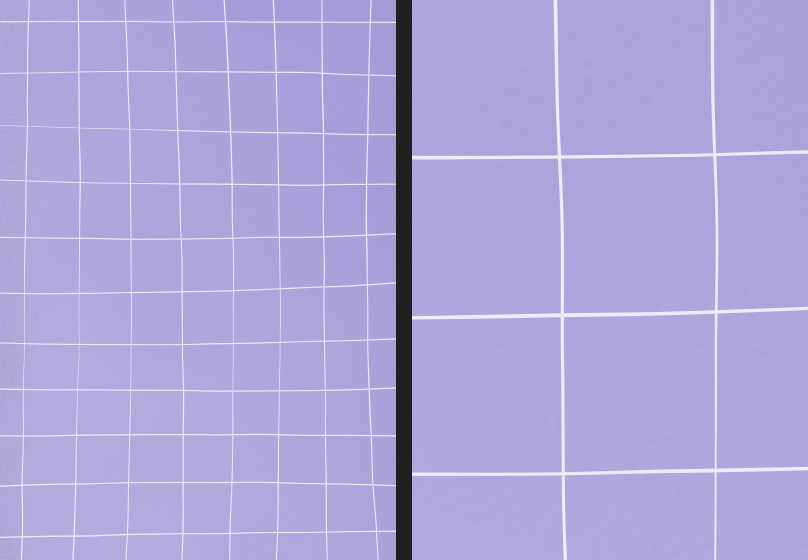
Left: the whole. Right: its middle third, enlarged.
Give the GLSL for this pattern, as a Shadertoy shader.

```glsl
// Lavender paper ruled with a wobbly, hand-drawn white grid of 8 by 11 lines.
// Each line is a base position plus a quadratic bend that depends on its index;
// noise adds tremor, uneven stroke weight and an embossed paper grain.

const vec2 PAGE = vec2(544.0, 768.0);   // design units, independent of pixels
const int COLUMNS = 8;
const int ROWS = 11;
const vec3 PAPER_LIGHT = vec3(0.702, 0.676, 0.870);
const vec3 PAPER_DARK = vec3(0.648, 0.606, 0.848);
const vec3 PAPER_GREY = vec3(0.672, 0.652, 0.832);
const vec3 INK = vec3(0.935, 0.92, 0.975);

float hash(vec2 p) {
    vec3 q = fract(p.xyx * vec3(0.1031, 0.103, 0.0973));
    q += dot(q, q.yzx + 33.33);
    return fract((q.x + q.y) * q.z);
}

float noise(vec2 p) {
    vec2 cell = floor(p), f = fract(p);
    f = f * f * (3.0 - 2.0 * f);
    float low = mix(hash(cell), hash(cell + vec2(1, 0)), f.x);
    float high = mix(hash(cell + vec2(0, 1)), hash(cell + vec2(1, 1)), f.x);
    return mix(low, high, f.y);
}

float bump(float x, float centre, float width) {
    float d = (x - centre) / width;
    return exp(-d * d);
}

// Curve through 0, middle and end at t = 0, 0.5 and 1
float bend(float t, float middle, float end) {
    return 4.0 * middle * t * (1.0 - t) + end * t * (2.0 * t - 1.0);
}

// Exact box-filtered coverage of a stroke, stable below one pixel
float stroke(float d, float halfWidth, float pixel) {
    return clamp(0.5 + (halfWidth - d) / pixel, 0.0, 1.0)
         - clamp(0.5 - (halfWidth + d) / pixel, 0.0, 1.0);
}

float tremor(float along, float seed) {
    return 1.6 * (noise(vec2(along / 60.0, seed * 7.3)) - 0.5);
}

// u: which column, t: distance down the page, both 0 to 1
float columnX(float u, float t) {
    float middle = 19.0 * sin(3.14159 * u) - 6.0;
    float end = 19.0 * u - 10.0 + 15.0 * bump(u, 0.43, 0.15);
    return 40.0 + 470.0 * u - 4.5 * bump(u, 0.38, 0.13) + bend(t, middle, end);
}

// v: which row, s: distance across the page, both 0 to 1
float rowY(float v, float s) {
    float start = 30.0 + 707.0 * v + 19.0 * bump(v, 0.53, 0.19);
    float end = 13.0 * bump(v, 0.22, 0.1) - 14.0 * bump(v, 0.51, 0.1)
              - 8.0 * pow(v, 24.0);
    float sag = 5.0 * bump(v, 0.5, 0.27) - 6.0 * bump(v, 0.87, 0.1)
              - 5.0 * bump(v, 0.1, 0.06);
    return start + bend(s, sag + 0.5 * end, end);
}

float strokeHalfWidth(float along, float seed, float wear) {
    float pressure = noise(vec2(along / 80.0, seed * 5.7 + 2.0));
    return mix(0.68, 0.94, pressure) * (1.0 - 0.55 * wear);
}

float gridInk(vec2 p, float pixel) {
    vec2 st = p / PAGE;
    float ink = 0.0;
    for (int i = 0; i < COLUMNS; i++) {
        float u = float(i) / float(COLUMNS - 1), seed = float(i) + 3.0;
        float wear = bump(st.y, 0.62, 0.2) * (1.0 - bump(u, 0.43, 0.1))
                   * (1.0 - smoothstep(0.6, 1.0, u));
        float d = abs(p.x - columnX(u, st.y) - tremor(p.y, seed));
        ink = max(ink, stroke(d, strokeHalfWidth(p.y, seed, wear), pixel));
    }
    for (int j = 0; j < ROWS; j++) {
        float v = float(j) / float(ROWS - 1), seed = float(j) + 23.0;
        float wear = bump(v, 0.2, 0.13) * (1.0 - smoothstep(0.35, 0.55, st.x));
        float d = abs(p.y - rowY(v, st.x) - tremor(p.x, seed));
        ink = max(ink, stroke(d, strokeHalfWidth(p.x, seed, wear), pixel));
    }
    return ink;
}

vec3 paper(vec2 p) {
    vec2 st = p / PAGE;
    // Shade deepens towards the upper right, with soft uneven patches
    float patches = noise(p / 110.0 + 4.0) - 0.5;
    float shade = smoothstep(-0.5, 0.75, 0.72 * st.x - 0.62 * st.y + 0.22 * patches);
    vec3 colour = mix(PAPER_LIGHT, PAPER_DARK, shade);
    // Greyer, rougher strip along the left edge
    float edge = bump(st.x, 0.0, 0.065);
    colour = mix(colour, PAPER_GREY, edge * (0.4 + 0.6 * noise(p / 30.0)));
    // Emboss: difference of noise along the light direction
    float grain = noise(p / 4.0) - noise((p + vec2(1.6, 1.9)) / 4.0);
    return colour + (0.011 + 0.012 * edge) * grain;
}

void mainImage(out vec4 fragColor, in vec2 fragCoord) {
    vec2 st = fragCoord / iResolution.xy;
    vec2 p = vec2(st.x, 1.0 - st.y) * PAGE;   // y runs down the page
    float pixel = PAGE.y / iResolution.y;
    fragColor = vec4(mix(paper(p), INK, gridInk(p, pixel)), 1.0);
}
```
